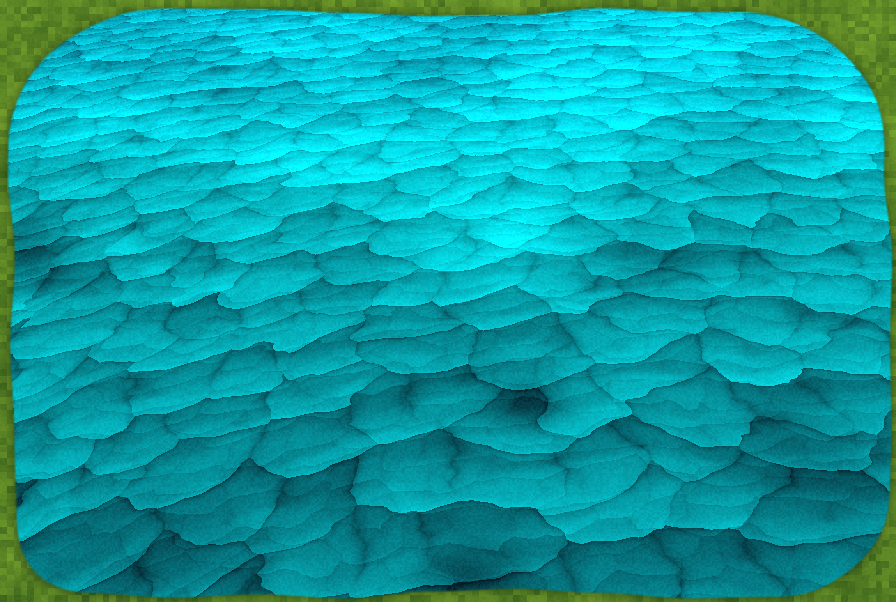
Reproduce this texture procedurally as a WebGL 2 fragment shader.

```glsl
#version 300 es
precision highp float;
uniform vec2 u_resolution;
out vec4 fragColor;

float hash(vec2 p) {
  vec3 q = fract(p.xyx * vec3(0.1031, 0.1030, 0.0973));
  q += dot(q, q.yzx + 33.33);
  return fract((q.x + q.y) * q.z);
}

float noise(vec2 p) {
  vec2 i = floor(p), f = fract(p);
  f = f * f * (3.0 - 2.0 * f);
  return mix(mix(hash(i), hash(i + vec2(1, 0)), f.x),
             mix(hash(i + vec2(0, 1)), hash(i + vec2(1, 1)), f.x), f.y);
}

float fbm(vec2 p) {
  float sum = 0.0, amp = 0.5;
  for (int i = 0; i < 4; i++) {
    sum += amp * noise(p);
    p = p * 2.03 + 17.1;
    amp *= 0.5;
  }
  return sum;
}

// Rounded box whose radius differs at each corner
float poolDistance(vec2 p) {
  vec2 c = p - vec2(0.748, 0.498);
  float r = c.x < 0.0 ? (c.y > 0.0 ? 0.22 : 0.13) : (c.y > 0.0 ? 0.25 : 0.16);
  vec2 q = abs(c) - vec2(0.728, 0.483) + r;
  return length(max(q, 0.0)) + min(max(q.x, q.y), 0.0) - r;
}

// Tilted cells with U-shaped lower rims: light below, shadow under the next crest
float scallops(vec2 q) {
  vec2 cell = floor(q), rel = vec2(0);
  float first = 9.0, second = 9.0, tone = 0.0;
  for (int j = -2; j <= 1; j++)
  for (int i = -1; i <= 1; i++) {
    vec2 id = cell + vec2(i, j);
    vec2 centre = id + 0.1 + 0.8 * vec2(hash(id), hash(id + 71.7));
    vec2 r = q - centre;
    float d = length(r) - 0.5 * r.y;
    if (d < first) {
      second = first;
      first = d;
      rel = r;
      tone = hash(id + 29.3);
    } else second = min(second, d);
  }
  float slope = 0.5 - smoothstep(-0.4, 1.1, rel.y);
  float crease = exp(-13.0 * (second - first)) * smoothstep(-0.15, 0.5, rel.y);
  float rim = exp(-9.0 * (second - first)) * (1.0 - smoothstep(-0.35, 0.1, rel.y));
  return 0.20 * slope - 0.17 * crease + 0.07 * rim + 0.11 * (tone - 0.5);
}

float spot(vec2 p, vec2 centre, vec2 size) {
  vec2 d = (p - centre) / size;
  return exp(-dot(d, d));
}

vec3 water(vec2 p) {
  // Perspective floor with crests rising to the right
  float lift = (0.32 * p.x - 0.10 * p.x * p.x) * (1.0 - 0.6 * p.y);
  float depth = 1.47 - p.y + lift;
  vec2 q = vec2((p.x - 0.75) * 8.5 / depth, 21.0 / depth);
  q += 0.75 * (vec2(fbm(q * 1.1), fbm(q * 1.1 + 41.0)) - 0.47);

  float light = 0.55 + 0.15 * smoothstep(0.1, 0.85, p.y);
  light += scallops(q) + 0.3 * scallops(q * vec2(1.7, 2.3) + 9.0);
  light += 0.15 * (fbm(q * vec2(1.3, 3.5)) - 0.47);

  // Pools of sunlight
  light += 0.23 * spot(p, vec2(0.53, 0.74), vec2(0.17, 0.07));
  light += 0.22 * spot(p, vec2(0.95, 0.82), vec2(0.22, 0.10));
  light += 0.23 * spot(p, vec2(0.85, 0.62), vec2(0.13, 0.10));
  light += 0.15 * spot(p, vec2(0.52, 0.93), vec2(0.17, 0.06));
  light += 0.16 * spot(p, vec2(1.12, 0.94), vec2(0.20, 0.06));
  light += 0.20 * spot(p, vec2(1.41, 0.80), vec2(0.09, 0.09));
  light += 0.15 * spot(p, vec2(0.18, 0.80), vec2(0.17, 0.07));

  // Shaded hollows
  light -= 0.28 * spot(p, vec2(0.04, 0.58), vec2(0.07, 0.05));
  light -= 0.28 * spot(p, vec2(0.77, 0.04), vec2(0.10, 0.06));
  light -= 0.25 * spot(p, vec2(0.88, 0.34), vec2(0.07, 0.05));
  light -= 0.13 * spot(p, vec2(1.08, 0.56), vec2(0.14, 0.06));
  light -= 0.13 * spot(p, vec2(0.25, 0.06), vec2(0.20, 0.12));
  light -= 0.10 * spot(p, vec2(1.35, 0.22), vec2(0.12, 0.10));
  light -= 0.10 * spot(p, vec2(0.70, 0.89), vec2(0.12, 0.03));

  light += 0.07 * (hash(floor(p * 340.0)) - 0.5);
  light = clamp(light, 0.12, 1.0);
  float blue = 0.04 + 0.05 * smoothstep(0.65, 1.0, p.y);
  return vec3(0.02, light, min(light + blue, 1.0));
}

// Blocky turf
vec3 grass(vec2 p) {
  vec2 block = floor(p * 88.0);
  float tone = 0.55 * hash(block) + 0.7 * fbm(p * 14.0) - 0.12;
  tone += 0.12 * (hash(floor(p * 260.0)) - 0.5) + 0.15 * (p.y - 0.5);
  return mix(vec3(0.24, 0.40, 0.11), vec3(0.48, 0.65, 0.18), clamp(tone, 0.0, 1.0));
}

void main() {
  vec2 p = gl_FragCoord.xy / u_resolution.y;
  p.x *= 1.4884 * u_resolution.y / u_resolution.x;
  float d = poolDistance(p) + 0.018 * (noise(p * 7.0) - 0.5);
  float soft = 1.2 / u_resolution.y + 0.001;
  vec3 turf = grass(p) * (1.0 - 0.25 * exp(-max(d, 0.0) * 130.0));
  fragColor = vec4(mix(water(p), turf, smoothstep(-soft, soft, d)), 1.0);
}
```
